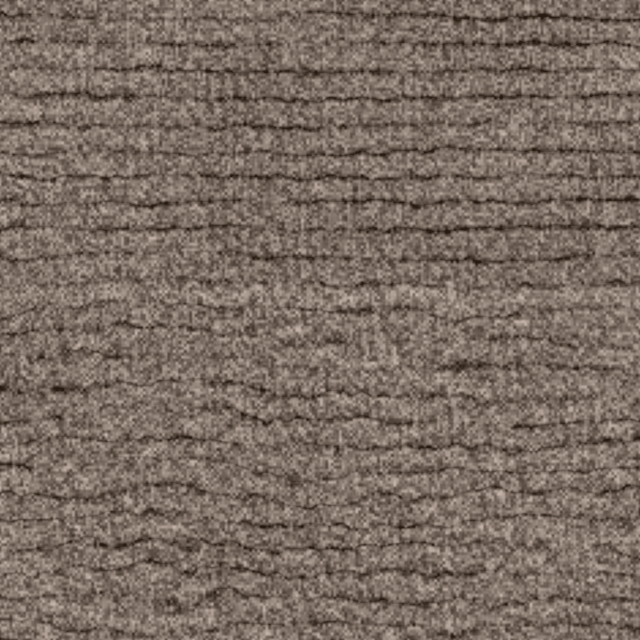
Give the GLSL for this texture, as a three.js fragment shader.

```glsl
// Ribbed brown pile carpet: horizontal rows parted by frayed dark creases,
// straight above a pale seam and looser, lumpier below it. Rows come from a
// noise-warped repeat; tufts and fibres are noise layers lit from above.
varying vec2 vUv;

float hash(vec2 p) {
  return fract(sin(dot(p, vec2(127.1, 311.7))) * 43758.5453);
}

float noise(vec2 p) {
  vec2 i = floor(p);
  vec2 f = fract(p);
  f = f * f * (3.0 - 2.0 * f);
  return mix(mix(hash(i), hash(i + vec2(1.0, 0.0)), f.x),
             mix(hash(i + vec2(0.0, 1.0)), hash(i + vec2(1.0, 1.0)), f.x), f.y);
}

// Height of the rounded tufts
float tufts(vec2 p) {
  return 0.6 * noise(p * vec2(30.0, 42.0)) + 0.4 * noise(p * vec2(65.0, 75.0) + 17.0);
}

// Fine fibre grain, centred on zero
float fibres(vec2 p) {
  vec2 turned = mat2(0.8, 0.6, -0.6, 0.8) * p;
  return 0.80 * (noise(p * vec2(235.0, 215.0)) - 0.5)
       + 0.50 * (noise(turned * 135.0 + 40.0) - 0.5);
}

// Darkness of the creases between rows
float creases(vec2 p, float loose) {
  float row = (p.y - 0.557) * 24.0;
  row += (noise(p * vec2(4.0, 9.0) + 3.0) - 0.5) * mix(0.35, 0.8, loose);
  row += (noise(p * vec2(17.0, 22.0) + 8.0) - 0.5) * mix(0.22, 0.55, loose);
  row += (noise(p * vec2(60.0, 50.0)) - 0.5) * mix(0.18, 0.3, loose);
  float id = floor(row + 0.5);
  float d = row - id;

  // Each crease fades in and out along its length
  float presence = noise(vec2(p.x * 7.0, id * 5.3)) * 0.6
                 + noise(vec2(p.x * 24.0, id * 9.1)) * 0.4;
  float strength = mix(0.35, 1.0, smoothstep(0.2, 0.65, presence));
  strength *= mix(1.0, 0.8, loose);

  // Narrow core, with a softer shadow on the underside of the row above
  float core = exp(-d * d / 0.010);
  float shadow = exp(-abs(d) * 6.0) * step(0.0, d);
  return strength * (0.55 * core + 0.16 * shadow);
}

void main() {
  vec2 p = vUv;
  float seamY = 0.536 + 0.006 * (noise(vec2(p.x * 9.0, 2.0)) - 0.5);
  float loose = 1.0 - smoothstep(seamY - 0.02, seamY + 0.01, p.y);
  float seam = exp(-pow(abs(p.y - seamY) / 0.012, 2.0));

  // Tufts are bright on top and dark beneath
  float relief = tufts(p) - tufts(p + vec2(0.002, 0.007));

  float tone = 0.67 + fibres(p);
  tone += relief * mix(0.25, 0.55, loose);
  tone += 0.12 * (noise(p * vec2(5.0, 8.0) + 60.0) - 0.5);
  tone -= creases(p, loose) * (1.0 - 0.8 * seam);
  tone += 0.13 * seam;

  vec3 deepBrown = vec3(0.25, 0.20, 0.16);
  vec3 paleTaupe = vec3(0.64, 0.58, 0.54);
  vec3 colour = mix(deepBrown, paleTaupe, clamp(tone, -0.25, 1.3));
  gl_FragColor = vec4(colour, 1.0);
}
```
